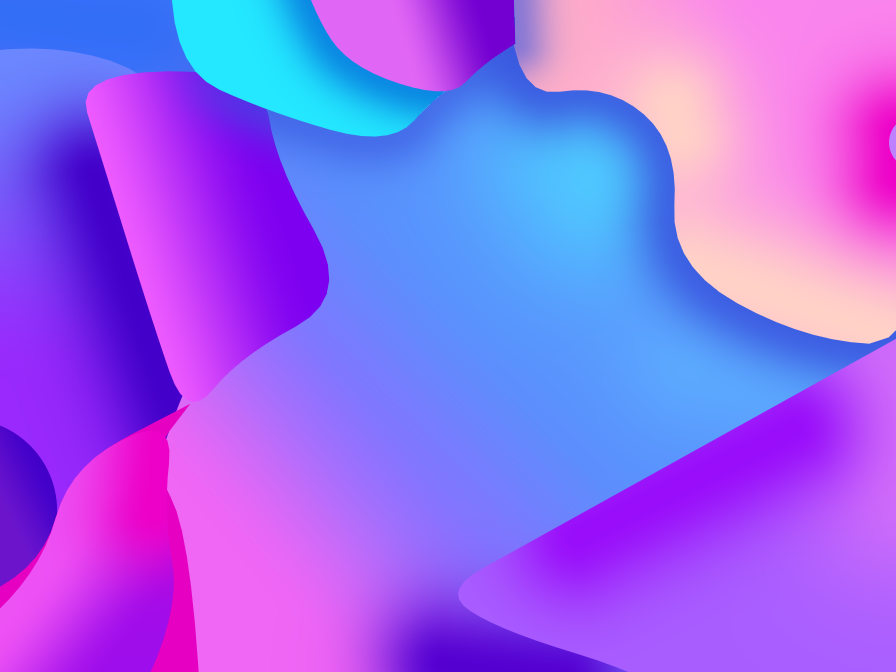
Write a WebGL 2 fragment shader that draws this background.

```glsl
#version 300 es
precision highp float;
// Overlapping fluid paper sheets in blue, violet, cyan, pink and peach.
uniform vec2 u_resolution;
out vec4 outColor;

// Signed distance to a closed quadratic B-spline; a doubled point is a corner.
float sheet(vec2 p, vec2 c[8]) {
  float d = 1e5, side = 1.0;
  vec2 a = 0.5 * (c[7] + c[0]);
  for (int i = 0; i < 8; i++) {
    vec2 start = 0.5 * (c[(i + 7) % 8] + c[i]);
    vec2 end = 0.5 * (c[i] + c[(i + 1) % 8]);
    for (int k = 1; k <= 7; k++) {
      float t = float(k) / 7.0;
      vec2 b = mix(mix(start, c[i], t), mix(c[i], end, t), t);
      vec2 e = b - a, w = p - a;
      d = min(d, length(w - e * clamp(dot(w, e) / max(dot(e, e), 1e-6), 0.0, 1.0)));
      if ((a.y > p.y) != (b.y > p.y) && w.x < e.x * w.y / e.y) side = -side;
      a = b;
    }
  }
  return side * d;
}

// Soft colour around the segment a-b.
vec3 glow(vec3 base, vec3 tint, vec2 p, vec2 a, vec2 b, float radius) {
  vec2 e = b - a, w = p - a;
  w -= e * clamp(dot(w, e) / max(dot(e, e), 1e-4), 0.0, 1.0);
  return mix(base, tint, exp(-dot(w, w) / (radius * radius)));
}

// Smooth 0..1 ramp running from a to b.
float ramp(vec2 p, vec2 a, vec2 b) {
  return smoothstep(0.0, 1.0, dot(p - a, b - a) / dot(b - a, b - a));
}

vec3 shadow(vec3 base, vec3 tint, float d, float width, float strength) {
  d = max(d, 0.0) / width;
  return mix(base, tint, strength * exp(-d * d));
}

vec3 cover(vec3 base, vec3 top, float d, float pixel) {
  return mix(base, top, clamp(0.5 - d / pixel, 0.0, 1.0));
}

void main() {
  // Canvas height is 100 units, with y running downwards.
  float pixel = 100.0 / u_resolution.y;
  vec2 p = vec2(gl_FragCoord.x, u_resolution.y - gl_FragCoord.y) * pixel;
  vec3 violet = vec3(0.60, 0.05, 0.98), indigo = vec3(0.26, 0.0, 0.79);
  vec3 pink = vec3(0.94, 0.40, 0.96), magenta = vec3(0.93, 0.0, 0.78);
  vec3 blue = vec3(0.35, 0.56, 0.99), lilac = vec3(0.66, 0.37, 1.0);
  vec3 peach = vec3(1.0, 0.82, 0.78), deepBlue = vec3(0.22, 0.33, 0.87);

  // Central sheet
  vec3 col = mix(blue, vec3(0.53, 0.45, 1.0), ramp(p, vec2(72, 45), vec2(50, 66)));
  col = mix(col, pink, ramp(p, vec2(58, 62), vec2(34, 82)));
  col = glow(col, vec3(0.31, 0.79, 1.0), p, vec2(88, 23), vec2(90, 26), 18.0);
  col = glow(col, vec3(0.36, 0.67, 1.0), p, vec2(104, 53), vec2(118, 56), 13.0);
  col = glow(col, vec3(0.33, 0.0, 0.82), p, vec2(66, 99), vec2(84, 101), 10.0);
  col = glow(col, vec3(0.20, 0.43, 0.97), p, vec2(0, 2), vec2(20, 4), 17.0);

  // Peach and pink sheet, upper right
  float d = sheet(p, vec2[8](vec2(75.7, -15.6), vec2(76, 14.8), vec2(90.6, 12.5),
    vec2(101, 21.5), vec2(99.7, 39.6), vec2(119.8, 50.7), vec2(138.9, 51.6), vec2(173, -52)));
  vec3 top = mix(vec3(1.0, 0.68, 0.78), vec3(0.98, 0.52, 0.93), ramp(p, vec2(80, 8), vec2(112, 10)));
  top = glow(top, peach, p, vec2(100, 16), vec2(101, 20), 10.0);
  top = glow(top, peach, p, vec2(103, 40), vec2(132, 50), 12.0);
  top = glow(top, magenta, p, vec2(134, 20), vec2(134, 26), 9.0);
  top = cover(top, vec3(0.75, 0.50, 1.0), length(p - vec2(136.3, 21.2)) - 4.0, pixel);
  col = cover(shadow(col, deepBlue, d, 6.5, 0.85), top, d, pixel);

  // Violet wedge, lower right
  d = sheet(p, vec2[8](vec2(225.7, -0.9), vec2(78.1, 81.1), vec2(65.6, 88), vec2(74.3, 93.8),
    vec2(97.2, 100.7), vec2(111, 111), vec2(174, 156), vec2(226, 122)));
  top = glow(lilac, vec3(0.82, 0.43, 0.98), p, vec2(133, 56), vec2(134, 72), 15.0);
  top = glow(top, violet, p, vec2(86, 80), vec2(118, 64), 10.0);
  col = cover(col, top, d, pixel);

  // Blue to violet sheet, left
  d = sheet(p, vec2[8](vec2(-17.4, 10.4), vec2(6.9, 5.9), vec2(26, 12.2), vec2(33, 34.7),
    vec2(30.4, 52), vec2(26, 61.1), vec2(19, 83), vec2(-17.4, 121.5)));
  top = mix(vec3(0.42, 0.53, 1.0), vec3(0.60, 0.16, 0.99), ramp(p, vec2(5, 8), vec2(2, 58)));
  top = glow(top, indigo, p, vec2(14, 26), vec2(26, 62), 9.5);
  col = cover(col, top, d, pixel);

  // Dark disc at the left edge
  top = mix(vec3(0.42, 0.08, 0.80), indigo, ramp(p, vec2(0, 76), vec2(8, 72)));
  col = cover(col, top, length(p - vec2(-5.2, 76)) - 13.7, pixel);

  // Magenta sheet and its pink fold, lower left
  d = sheet(p, vec2[8](vec2(28.3, 60.1), vec2(28.3, 60.1), vec2(10.4, 69.4), vec2(6.2, 84.7),
    vec2(-10.4, 92), vec2(31.2, 132), vec2(28.6, 79.9), vec2(22.2, 68.1)));
  col = cover(col, magenta * 0.97, d, pixel);
  d = sheet(p, vec2[8](vec2(26, 61.5), vec2(10.4, 69.4), vec2(6.2, 84.7), vec2(-7, 97.2),
    vec2(-7, 139), vec2(17.4, 111), vec2(26.9, 90.3), vec2(24.3, 76.4)));
  top = mix(vec3(0.93, 0.32, 0.96), vec3(0.62, 0.05, 0.92), ramp(p, vec2(9, 82), vec2(22, 92)));
  top = glow(top, magenta, p, vec2(24, 64), vec2(23, 76), 9.0);
  col = cover(col, top, d, pixel);

  // Pink to violet sheet, upper left
  d = sheet(p, vec2[8](vec2(11.1, 10.8), vec2(39, 10.4), vec2(41, 24.3), vec2(52.4, 44.1),
    vec2(35.6, 53.1), vec2(27.8, 62.8), vec2(22.6, 47.7), vec2(14.8, 22.6)));
  top = mix(vec3(0.95, 0.37, 1.0), vec3(0.49, 0.0, 0.94), ramp(p, vec2(16, 38), vec2(42, 30)));
  col = cover(col, top, d, pixel);

  // Cyan sheet, then the pink sheet above it
  d = sheet(p, vec2[8](vec2(25.7, -17), vec2(25.3, 10), vec2(40, 16.7), vec2(58.2, 21.9),
    vec2(65.1, 13.9), vec2(76.7, 6.5), vec2(76.7, 6.5), vec2(75.9, -17)));
  col = shadow(col, deepBlue, d, 5.0, 0.6 * ramp(p, vec2(22, 0), vec2(42, 14)));
  col = cover(col, vec3(0.14, 0.91, 1.0), d, pixel);
  float inCyan = step(d, 0.0);
  d = sheet(p, vec2[8](vec2(41.7, -14), vec2(46.5, 1.7), vec2(52.1, 10.1), vec2(66.8, 14.8),
    vec2(71.5, 9.9), vec2(76.7, 6.5), vec2(76.7, 6.5), vec2(75.9, -17)));
  top = mix(vec3(0.88, 0.40, 0.96), vec3(0.45, 0.0, 0.82), ramp(p, vec2(60, 8), vec2(73, 4)));
  col = shadow(col, vec3(0.03, 0.50, 0.88), d, 5.0, 0.9 * inCyan);
  outColor = vec4(cover(col, top, d, pixel), 1.0);
}
```
